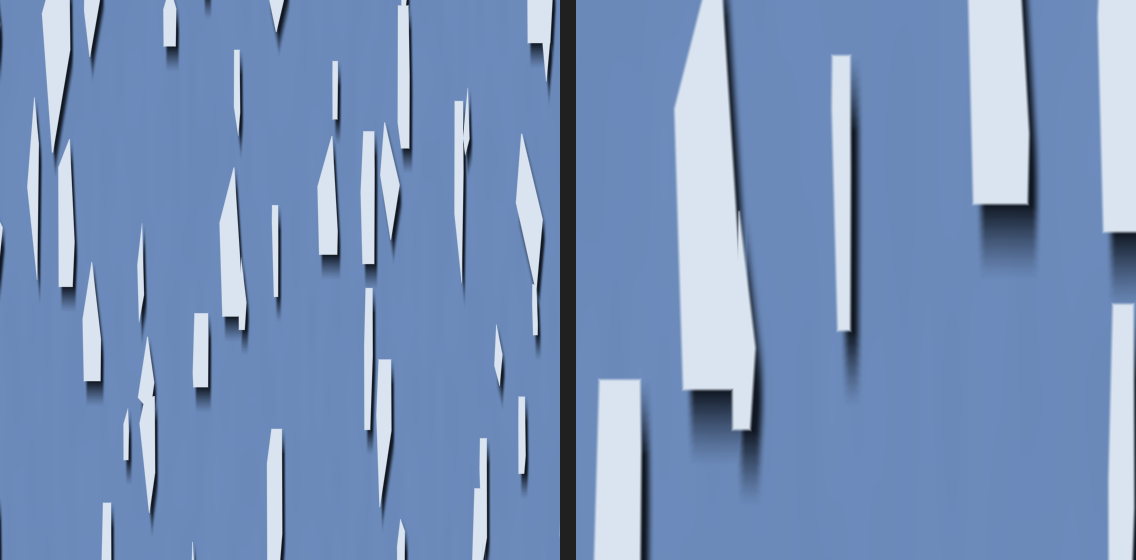
Left, the full canvas; right, a detail of the centre.
Reproduce this pattern procedurally as a WebGL 1 fragment shader.

```glsl
precision highp float;
// Pale upright shards scattered on blue, each with a soft shadow smeared downward.

uniform vec2 u_resolution;

const vec3 GROUND_COLOR = vec3(0.42, 0.54, 0.73);
const vec3 SHARD_COLOR  = vec3(0.855, 0.895, 0.94);
const vec3 SHADOW_COLOR = vec3(0.03, 0.05, 0.08);

const vec2  GRID          = vec2(13.0, 4.0);   // cells across the canvas
const vec2  JITTER        = vec2(0.9, 0.95);   // scatter, in cells
const float PRESENCE      = 0.68;              // share of cells holding a shard
const vec2  WIDTH_RANGE   = vec2(0.016, 0.064);
const vec2  HEIGHT_RANGE  = vec2(0.09, 0.33);
const float FLAT_CHANCE   = 0.42;              // share of blunt ends
const float EDGE_SOFTNESS = 0.0014;
const float SHADOW_SHIFT  = 0.005;
const float SHADOW_LENGTH = 0.046;
const float SHADOW_BLUR   = 0.0035;
const float SHADOW_POWER  = 1.25;
const float SHADOW_OPACITY = 0.92;
const int   SHADOW_TAPS   = 8;
const vec2  STREAK_SCALE  = vec2(70.0, 7.0);
const float STREAK_AMOUNT = 0.012;

struct Shard {
  vec2 topLeft, midLeft, bottomLeft;
  vec2 topRight, midRight, bottomRight;
};

// Four random values from a cell and a salt
vec4 hash4(vec2 cell, float salt) {
  vec4 q = fract(vec4(cell.xyx, salt) * vec4(0.1031, 0.1030, 0.0973, 0.1099) + 0.37);
  q += dot(q, q.wzxy + 33.33);
  return fract((q.xxyz + q.yzzw) * q.zywx);
}

float valueNoise(vec2 p) {
  vec2 i = floor(p);
  vec2 f = fract(p);
  f = f * f * (3.0 - 2.0 * f);
  float low  = mix(hash4(i, 9.0).x, hash4(i + vec2(1.0, 0.0), 9.0).x, f.x);
  float high = mix(hash4(i + vec2(0.0, 1.0), 9.0).x, hash4(i + 1.0, 9.0).x, f.x);
  return mix(low, high, f.y);
}

// Left and right corner of one end: blunt or pointed, in half widths
vec2 endSpan(float kind, float lean) {
  float tip = mix(-0.6, 0.7, lean);
  vec2 blunt = vec2(-0.95, 0.95) + vec2(max(tip, 0.0), min(tip, 0.0));
  return kind < FLAT_CHANCE ? blunt : vec2(tip - 0.04, tip + 0.04);
}

Shard makeShard(vec2 cell) {
  vec4 size = hash4(cell, 2.0);
  vec4 ends = hash4(cell, 3.0);
  float tall = pow(size.x, 1.4);
  float h = 0.5 * mix(HEIGHT_RANGE.x, HEIGHT_RANGE.y, tall);
  float w = 0.5 * mix(WIDTH_RANGE.x, WIDTH_RANGE.y, size.y * size.y) * mix(0.6, 1.0, tall);
  vec2 top = endSpan(ends.x, ends.y) * w;
  vec2 bottom = endSpan(ends.z, ends.w) * w;
  vec2 shoulder = (size.zw - 0.5) * 1.3 * h;
  return Shard(vec2(top.x, h), vec2(-w, shoulder.x), vec2(bottom.x, -h),
               vec2(top.y, h), vec2(w, shoulder.y), vec2(bottom.y, -h));
}

// Signed distance to the line a-b, positive on its right-hand side
float edgeDistance(vec2 p, vec2 a, vec2 b) {
  vec2 d = normalize(b - a);
  return dot(p - a, vec2(d.y, -d.x));
}

float shardDistance(vec2 p, Shard s) {
  float left = max(edgeDistance(p, s.topLeft, s.midLeft),
                   edgeDistance(p, s.midLeft, s.bottomLeft));
  float right = max(edgeDistance(p, s.bottomRight, s.midRight),
                    edgeDistance(p, s.midRight, s.topRight));
  return max(max(left, right), abs(p.y) - s.topLeft.y);
}

float coverage(vec2 p, Shard s, float softness) {
  return 1.0 - smoothstep(-softness, softness, shardDistance(p, s));
}

// Average of shard copies slid downward
float shadowAmount(vec2 p, Shard s) {
  float sum = 0.0;
  for (int i = 0; i < SHADOW_TAPS; i++) {
    float slide = SHADOW_LENGTH * (float(i) + 0.5) / float(SHADOW_TAPS);
    sum += coverage(p + vec2(-SHADOW_SHIFT, slide), s, SHADOW_BLUR);
  }
  return pow(sum / float(SHADOW_TAPS), SHADOW_POWER);
}

void main() {
  vec2 uv = gl_FragCoord.xy / min(u_resolution.x, u_resolution.y);
  vec2 home = floor(uv * GRID);
  float shard = 0.0;
  float shadow = 0.0;

  // Gather shards from the surrounding cells
  for (int y = -1; y <= 1; y++) {
    for (int x = -1; x <= 1; x++) {
      vec2 cell = home + vec2(float(x), float(y));
      vec4 place = hash4(cell, 1.0);
      if (place.x > PRESENCE) continue;
      vec2 center = (cell + 0.5 + (place.yz - 0.5) * JITTER) / GRID;
      Shard s = makeShard(cell);
      shard = max(shard, coverage(uv - center, s, EDGE_SOFTNESS));
      shadow = max(shadow, shadowAmount(uv - center, s));
    }
  }

  // Layers: faintly streaked ground, shadows, shards
  vec3 color = GROUND_COLOR + STREAK_AMOUNT * (valueNoise(uv * STREAK_SCALE) - 0.5);
  color = mix(color, SHADOW_COLOR, shadow * SHADOW_OPACITY);
  color = mix(color, SHARD_COLOR, shard);
  gl_FragColor = vec4(color, 1.0);
}
```
